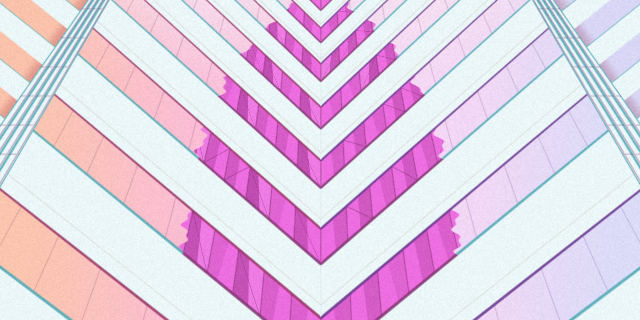
A Shadertoy shader for this pattern:

```glsl
// Nested V-shaped facade bands receding upward in perspective, mirrored about
// the centre: white ledges, pastel panels with a magenta core, teal side rails.
// Projective coordinates give the bands and seams; hashes vary the panels.

const vec3 WHITE = vec3(0.92, 0.965, 0.97);
const vec3 TEAL = vec3(0.30, 0.66, 0.71);
const vec3 PLUM = vec3(0.51, 0.20, 0.45);
const vec3 MAGENTA = vec3(0.93, 0.43, 0.88);
const vec3 DEEP_MAGENTA = vec3(0.74, 0.29, 0.68);
const float DUTY = 0.43;          // coloured share of each facade period
const float HORIZON = 1.08;       // height of the vanishing point above the top

float hash(vec2 p) {
    p = fract(p * vec2(0.1031, 0.1130));
    p += dot(p, p.yx + 33.33);
    return fract((p.x + p.y) * p.x * 7.31);
}

float stroke(float d, float halfWidth, float aa) {
    return 1.0 - smoothstep(halfWidth - aa, halfWidth + aa, abs(d));
}

float fill(float d, float aa) {
    return 1.0 - smoothstep(-aa, aa, d);
}

// Signed distance to the nearest whole number plus offset.
float nearest(float v, float offset) {
    return fract(v - offset + 0.5) - 0.5;
}

// Band index from the height at which a sloping line meets the axis.
float bandIndex(float q, float y) {
    float tip = (y + 0.985 * q) / (1.0 + 0.146 * q);
    return 12.4 - 13.23 / (tip + 1.073);
}

// Pastel wall: peach on the left, lavender on the right, paler upward.
vec3 pastel(float x, float y) {
    float far = smoothstep(0.3, 1.0, abs(x));
    vec3 left = mix(vec3(0.98, 0.74, 0.84), vec3(0.98, 0.77, 0.68), far);
    vec3 right = mix(vec3(0.96, 0.84, 0.96), vec3(0.86, 0.86, 0.97), far);
    vec3 pale = vec3(0.96, 0.88, 0.94);
    vec3 wall = x < 0.0 ? left : right;
    return mix(pale, wall, smoothstep(-0.15, 0.4, y + 0.35 * far));
}

// Magenta panels split into lit and shaded parts with fine diagonal creases.
vec3 magentaPanels(float seam, float across, float row, float side) {
    float cell = floor(seam);
    float u = fract(seam);
    float rnd = hash(vec2(cell + 41.0 * side + 9.0, row * 7.0 + 3.0));
    float slant = u + (across - 0.5) * (rnd - 0.5) * 0.5;
    float shade = smoothstep(0.47, 0.53, slant) * (0.25 + 0.75 * rnd);
    vec3 col = mix(MAGENTA, DEEP_MAGENTA, shade);
    col = mix(col, vec3(0.94, 0.55, 0.91), 0.45 * step(0.7, rnd) * (1.0 - shade));
    float crease = stroke(u - mix(across, 1.0 - across, step(0.5, rnd)), 0.025, 0.025);
    return mix(col, PLUM, 0.35 * crease * step(0.35, rnd));
}

// Main facade: alternating ledges and panel bands.
vec3 facade(float x, float y, float aa) {
    float q = abs(x);
    float side = step(0.0, x);
    float n = bandIndex(q, y);
    float slope = max(length(vec2(dFdx(n), dFdy(n))) / aa, 0.001);
    float d = (abs(nearest(n, 0.5 * DUTY)) - 0.5 * DUTY) / slope;
    float across = clamp(fract(n) / DUTY, 0.0, 1.0);
    float lineScale = 0.6 + 0.8 * y;

    // Radial seams share the vanishing point of the bands.
    float depth = y + HORIZON;
    float radial = q / depth;
    float broad = nearest(radial / 0.092, 0.9) * 0.092 * depth;
    float narrow = nearest(radial / 0.046, 0.0) * 0.046 * depth;

    // The magenta core widens downward with a ragged boundary.
    float ragged = 0.010 * sin(y * 83.0 + 2.0 * side) + 0.006 * sin(y * 190.0);
    float coreEdge = 0.065 + 0.39 * (1.0 - exp(-3.49 * y)) + ragged;
    float core = fill(q - coreEdge, aa * 1.5);

    vec3 wall = pastel(x, y);
    wall = mix(wall, wall * vec3(0.78, 0.72, 0.80), 0.6 * stroke(broad, 0.0015, aa));
    vec3 panels = magentaPanels(radial / 0.046, across, floor(n), side);
    panels = mix(panels, PLUM, 0.6 * stroke(narrow, 0.0015, aa));
    wall = mix(wall, panels, core);

    // Ledges carry a faint lip line and a centre joint.
    vec3 ledge = WHITE;
    float lip = nearest(n, 0.87) / slope;
    ledge = mix(ledge, vec3(0.84, 0.82, 0.79), 0.55 * stroke(lip, 0.0015, aa));
    ledge *= 1.0 - 0.04 * stroke(q, 0.0015, aa);
    vec3 col = mix(ledge, wall, fill(d, aa));

    // Dark upper edges, teal lower edges that turn plum in the core.
    vec3 topInk = mix(vec3(0.60, 0.20, 0.40), vec3(0.40, 0.20, 0.55), side);
    float topEdge = stroke(nearest(n, 0.0) / slope, 0.0032 * lineScale, aa);
    float lowEdge = stroke(nearest(n, DUTY) / slope, 0.0035 * lineScale, aa);
    col = mix(col, topInk, 0.85 * topEdge);
    return mix(col, mix(TEAL, PLUM, core), 0.85 * lowEdge);
}

// Neighbouring facade seen beyond the rails.
vec3 outerFacade(float x, float y, float aa) {
    float period = 0.1745;
    float s = (y + 0.8 * abs(x) - 0.724) / period;
    float d = (abs(nearest(s, 0.25)) - 0.25) * period * 0.78;
    vec3 wall = x < 0.0 ? vec3(0.98, 0.76, 0.67) : vec3(0.85, 0.84, 0.96);
    float end = fill(abs(x) - 0.755 - 0.70 * y, 0.025);
    wall = mix(wall, wall * vec3(0.86, 0.70, 0.74), 0.7 * end);
    vec3 col = mix(WHITE, wall, fill(d, aa));
    return mix(col, TEAL, 0.5 * stroke(nearest(s, 0.5) * period, 0.0025, aa));
}

// Bundle of slim tubes, u running from 0 to 1 over the given width.
vec3 rails(float u, float width, float y, float aa) {
    float tube = stroke(nearest(u * 4.0, 0.0) * width / 4.0, 0.0035, aa);
    float shadow = stroke(nearest(u * 4.0, 0.25) * width / 4.0, 0.0016, aa);
    float rung = stroke(nearest(y * 11.0, 0.3) / 11.0, 0.002, aa);
    vec3 col = mix(WHITE, TEAL, 0.85 * tube);
    return mix(col, PLUM, max(0.45 * shadow, 0.3 * rung));
}

void mainImage(out vec4 fragColor, in vec2 fragCoord) {
    float aa = 1.0 / iResolution.y;
    vec2 p = fragCoord * aa;
    float x = p.x - 0.5 * iResolution.x * aa - 0.0026;
    float y = 1.0 - p.y;

    float inner = 0.66 + 0.583 * y;
    float outer = 0.729 + 0.70 * y;
    float q = abs(x);
    vec3 col = facade(x, y, aa);
    vec3 tubes = rails((q - inner) / (outer - inner), (outer - inner) * 0.84, y, aa);
    col = mix(col, tubes, fill(inner - q, aa));
    col = mix(col, outerFacade(x, y, aa), fill(outer - q, aa));

    float grain = hash(floor(p * 256.0)) - 0.5;
    fragColor = vec4(clamp(col + 0.035 * grain, 0.0, 1.0), 1.0);
}
```
